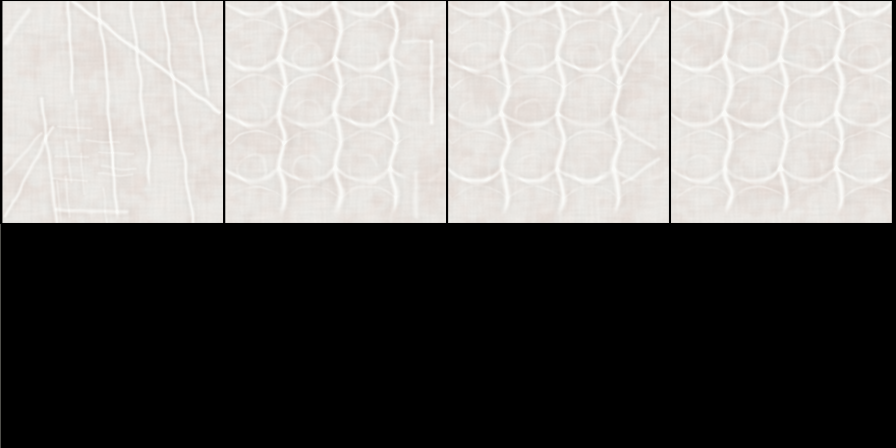
A WebGL 1 fragment shader for this texture:

```glsl
precision highp float;
// Four pale plaster tiles in a black frame above an empty black lower half.
// The first tile carries loose cracks; the other three carry a 4 by 4 net of
// wavy columns and hanging scallops, worn by noise and a few stray scratches.
uniform vec2 u_resolution;

vec2 hash2(vec2 p) {
  p = vec2(dot(p, vec2(127.1, 311.7)), dot(p, vec2(269.5, 183.3)));
  return fract(sin(p) * 43758.55);
}

float gradDot(vec2 cell, vec2 f, vec2 corner) {
  return dot(hash2(cell + corner) * 2.0 - 1.0, f - corner);
}

// Gradient noise, about -0.7 to 0.7
float noise(vec2 p) {
  vec2 i = floor(p), f = fract(p);
  vec2 s = f * f * (3.0 - 2.0 * f);
  return mix(mix(gradDot(i, f, vec2(0, 0)), gradDot(i, f, vec2(1, 0)), s.x),
             mix(gradDot(i, f, vec2(0, 1)), gradDot(i, f, vec2(1, 1)), s.x), s.y);
}

// Raised line: bright crest with a faint shaded foot
float ridge(float d, float w) {
  float a = d / w;
  return 1.3 * exp(-a * a) - 0.35 * exp(-a * a * 0.17);
}

float scratch(vec2 q, vec2 a, vec2 b, float w) {
  vec2 ab = b - a;
  float h = clamp(dot(q - a, ab) / dot(ab, ab), 0.0, 1.0);
  return ridge(length(q - a - ab * h), w);
}

// Loose, leaning cracks; q runs right and down from 0 to 1
float cracks(vec2 q) {
  float h = 0.0;
  for (int i = 0; i < 5; i++) {
    float k = float(i);
    float x = 0.3 + 0.14 * k + (0.05 + 0.03 * k) * q.y
            + 0.02 * noise(vec2(q.y * 9.0, k * 7.3));
    float end = 0.45 + 0.55 * abs(sin(k * 1.57)) + 0.4 * step(1.5, k) * step(k, 3.5);
    h += 0.85 * ridge(q.x - x, 0.008) * (1.0 - smoothstep(end - 0.06, end, q.y));
  }
  vec2 w = q + 0.012 * vec2(noise(q * 12.0), noise(q * 12.0 + 40.0));
  h += scratch(w, vec2(0.32, 0.0), vec2(0.98, 0.5), 0.009);
  h += 0.8 * scratch(w, vec2(0.18, 0.44), vec2(0.25, 1.0), 0.008);
  h += 0.7 * scratch(w, vec2(0.02, 0.97), vec2(0.23, 0.57), 0.008);
  h += 0.5 * scratch(w, vec2(0.02, 0.78), vec2(0.18, 0.6), 0.008);
  h += 0.6 * scratch(w, vec2(0.02, 0.19), vec2(0.12, 0.04), 0.012);
  h += 0.6 * scratch(w, vec2(0.25, 0.94), vec2(0.56, 0.95), 0.009);
  // Short crosshatched scratches
  for (int i = 0; i < 14; i++) {
    float k = float(i);
    vec2 a = vec2(0.23, 0.43) + vec2(0.3, 0.42) * hash2(vec2(k, 3.0));
    vec2 along = mod(k, 2.0) < 0.5 ? vec2(0.15, 0.01) : vec2(0.015, 0.18);
    h += 0.35 * scratch(w, a, a + along, 0.006);
  }
  return h;
}

// Wavy columns joined by cups, arches and faint rings
float scales(vec2 q, float tile) {
  vec2 seed = q + tile * 13.7;
  vec2 w = q + 0.012 * vec2(noise(seed * 14.0), noise(seed * 14.0 + 31.0));
  float wave = 0.013 * cos(25.13 * q.y);
  float u = (w.x + wave) * 4.0 - 0.04;
  float column = floor(u + 0.5);
  float present = step(0.5, column) * step(column, 3.5);
  float h = present * ridge((u - column) * 0.25, 0.012)
          * (1.0 - smoothstep(0.9, 0.98, q.y));

  float cx = fract(u) - 0.5;
  float cy = fract(w.y * 4.0 + 0.26) - 0.5;
  float wear = smoothstep(-0.3, 0.25, noise(seed * 11.0));
  float cup = ridge((cy + 0.9 * cx * cx) * 0.25, 0.011);
  float arch = ridge((cy - 0.1 - 0.9 * cx * cx) * 0.25, 0.007);
  float ring = ridge((length(vec2(cx, cy + 0.2)) - 0.26) * 0.25, 0.008);
  float net = cup * (0.35 + 0.55 * wear) + 0.5 * arch * (1.0 - 0.7 * wear)
            + 0.3 * ring * wear;
  float messy = step(tile, 2.5) * smoothstep(0.77, 0.82, q.x);
  h += net * (1.0 - 0.75 * messy) * (1.0 - smoothstep(0.83, 0.93, q.y));

  // Stray scratches along the right side
  if (tile < 1.5) {
    h += 0.5 * scratch(w, vec2(0.8, 0.18), vec2(0.93, 0.18), 0.008);
    h += 0.8 * scratch(w, vec2(0.93, 0.18), vec2(0.93, 0.55), 0.009);
    h += 0.5 * scratch(w, vec2(0.86, 0.78), vec2(0.86, 0.97), 0.011);
  } else if (tile < 2.5) {
    h += 0.8 * scratch(w, vec2(0.77, 0.36), vec2(0.95, 0.08), 0.009);
    h += 0.6 * scratch(w, vec2(0.77, 0.2), vec2(0.87, 0.06), 0.008);
    h += 0.6 * scratch(w, vec2(0.78, 0.57), vec2(0.93, 0.66), 0.009);
    h += 0.6 * scratch(w, vec2(0.79, 0.82), vec2(0.95, 0.71), 0.009);
  }
  return h;
}

void main() {
  vec2 p = gl_FragCoord.xy / u_resolution.y;
  float px = 0.5 / u_resolution.y;
  float t = (p.x - 0.003) / 0.4975;
  float tile = floor(t);
  vec2 q = vec2(fract(t), (0.9975 - p.y) / 0.495);
  float relief = tile < 0.5 ? cracks(q) : scales(q, tile);

  // Mottled plaster with a faint woven grain
  vec2 s = q + tile * 5.3;
  float mottle = noise(s * 6.0) + 0.6 * noise(s * 23.0);
  float weave = noise(s * vec2(70.0, 9.0)) + noise(s * vec2(9.0, 70.0));
  vec3 plaster = mix(vec3(0.92, 0.91, 0.895), vec3(0.9, 0.87, 0.85),
                     smoothstep(-0.25, 0.5, mottle));
  plaster += 0.022 * weave + 0.012 * noise(s * 95.0);
  plaster += vec3(0.012, -0.004, -0.008) * noise(s * 17.0 + 9.0);
  vec3 color = mix(plaster, vec3(0.98, 0.98, 0.97), clamp(relief, 0.0, 1.0));
  color -= 0.12 * max(-relief, 0.0);

  // Black frame, empty lower half and a thin grey left margin
  float edge = min(min(q.x, 1.0 - q.x) * 0.4975 - 0.0025,
                   min(0.9975 - p.y, p.y - 0.5025));
  float inside = smoothstep(-px, px, edge) * step(0.0, tile) * step(tile, 3.5);
  float margin = (1.0 - smoothstep(0.0015 - px, 0.0015 + px, p.x)) * step(p.y, 0.5);
  gl_FragColor = vec4(color * inside + vec3(0.42, 0.42, 0.4) * margin, 1.0);
}
```
